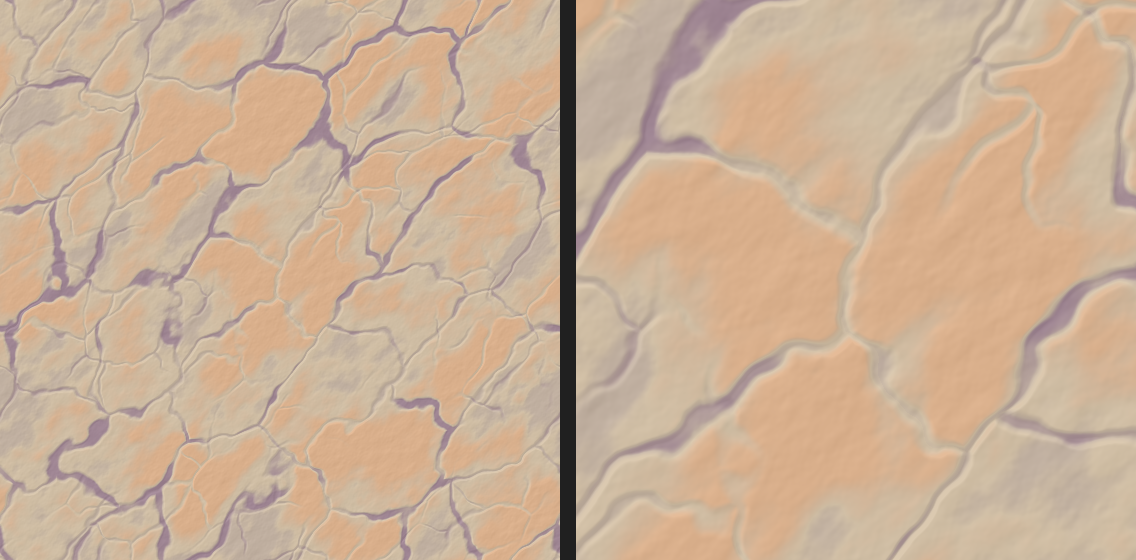
Left, the full canvas; right, a detail of the centre.
A WebGL 1 fragment shader for this texture:

```glsl
precision highp float;

uniform vec2 u_resolution;

const vec3 CREVICE = vec3(0.62, 0.52, 0.575);
const vec3 DUST = vec3(0.75, 0.685, 0.625);
const vec3 SAND = vec3(0.81, 0.74, 0.64);
const vec3 CLAY = vec3(0.82, 0.71, 0.60);
const vec3 OCHRE = vec3(0.85, 0.685, 0.545);
const vec2 TO_LIGHT = vec2(-0.0018, 0.0024);

vec2 hash2(vec2 p, float seed) {
  vec3 h = fract(vec3(p.xyx + seed * 17.0) * vec3(0.1031, 0.1030, 0.0973));
  h += dot(h, h.yzx + 33.33);
  return fract((h.xx + h.yz) * h.zy);
}

// Diagonal lattice: x runs along the grain, y across it.
vec2 toGrain(vec2 uv, vec2 freq) {
  return freq * vec2(uv.x + uv.y, uv.x - uv.y);
}

// Cells one canvas apart share an id, so everything tiles.
vec2 wrapCell(vec2 cell, vec2 freq) {
  cell -= floor((cell.x + 0.5) / freq.x) * freq;
  cell.y = floor(mod(cell.y + 0.5, 2.0 * freq.y));
  return cell;
}

float cornerValue(vec2 cell, vec2 freq, float seed) {
  return hash2(wrapCell(cell, freq), seed).x;
}

float valueNoise(vec2 uv, vec2 freq, float seed) {
  vec2 q = toGrain(uv, freq);
  vec2 cell = floor(q);
  vec2 f = q - cell;
  f = f * f * f * (f * (f * 6.0 - 15.0) + 10.0);
  float low = mix(cornerValue(cell, freq, seed),
                  cornerValue(cell + vec2(1.0, 0.0), freq, seed), f.x);
  float high = mix(cornerValue(cell + vec2(0.0, 1.0), freq, seed),
                   cornerValue(cell + vec2(1.0, 1.0), freq, seed), f.x);
  return mix(low, high, f.y);
}

// Four octaves, centred on zero.
float fbm(vec2 uv, vec2 freq, float seed) {
  float sum = 0.0;
  float amplitude = 0.5;
  for (int i = 0; i < 4; i++) {
    sum += amplitude * (valueNoise(uv, freq, seed + float(i)) - 0.5);
    freq *= 2.0;
    amplitude *= 0.5;
  }
  return sum;
}

vec2 plateCentre(vec2 cell, vec2 freq, float seed) {
  return cell + 0.05 + 0.9 * hash2(wrapCell(cell, freq), seed);
}

// x: canvas distance to the nearest plate border, y: random plate value.
vec2 plates(vec2 uv, vec2 freq, float seed) {
  vec2 q = toGrain(uv, freq);
  vec2 home = floor(q);
  vec2 nearCell = home;
  vec2 nearest = vec2(8.0);
  for (int j = -1; j <= 1; j++) {
    for (int i = -1; i <= 1; i++) {
      vec2 cell = home + vec2(float(i), float(j));
      vec2 r = plateCentre(cell, freq, seed) - q;
      if (dot(r, r) < dot(nearest, nearest)) {
        nearest = r;
        nearCell = cell;
      }
    }
  }
  float border = 1.0;
  for (int j = -2; j <= 2; j++) {
    for (int i = -2; i <= 2; i++) {
      if (i == 0 && j == 0) continue;
      vec2 r = plateCentre(nearCell + vec2(float(i), float(j)), freq, seed) - q;
      vec2 normal = normalize(r - nearest);
      float gap = dot(0.5 * (r + nearest), normal);
      border = min(border, gap / (1.414 * length(normal * freq)));
    }
  }
  return vec2(border, hash2(wrapCell(nearCell, freq), seed + 5.0).x);
}

// x: position on the colour ramp, y: relief height.
vec2 rock(vec2 uv) {
  vec2 bend = vec2(fbm(uv, vec2(5.0, 7.0), 1.0), fbm(uv, vec2(5.0, 7.0), 7.0));
  vec2 p = uv + 0.12 * bend;
  vec2 plate = plates(p, vec2(3.0, 5.0), 2.0);
  vec2 shard = plates(p + 0.03 * bend.yx, vec2(5.0, 9.0), 4.0);

  // Ochre hearts with ragged edges, sandy towards the borders
  float patches = fbm(uv + 0.04 * bend, vec2(4.0, 8.0), 13.0);
  float grit = fbm(uv, vec2(26.0, 44.0), 19.0);
  float heart = patches + 0.16 * grit + 0.12 * (plate.y - 0.5)
    + 0.13 * smoothstep(0.0, 0.045, plate.x) + 0.03 * smoothstep(0.0, 0.015, shard.x);
  float level = 0.5 + 0.5 * smoothstep(-0.01, 0.235, heart);
  level -= 0.25 * smoothstep(-0.10, -0.24, patches + 0.2 * grit);

  // Main cracks swell and pinch; fine ones come and go
  float opening = smoothstep(-0.14, 0.16, fbm(uv, vec2(6.0, 8.0), 23.0));
  float width = mix(0.0008, 0.0062, opening * opening);
  float crack = 1.0 - smoothstep(width * 0.6, width + 0.006, plate.x + 0.003 * grit);
  level = mix(level, 0.0, crack * mix(0.5, 1.0, opening));
  float fissure = smoothstep(-0.06, 0.14, fbm(uv, vec2(4.0, 5.0), 29.0));
  float hairline = fissure * (1.0 - smoothstep(0.0005, 0.005, shard.x));
  level -= 0.5 * level * hairline;

  float relief = 0.5 * grit + 0.5 * patches - 0.42 * crack - 0.3 * hairline;
  return vec2(level, relief);
}

vec3 rockColour(float level) {
  float t = clamp(level, 0.0, 1.0) * 4.0;
  vec3 colour = mix(CREVICE, DUST, clamp(t, 0.0, 1.0));
  colour = mix(colour, SAND, clamp(t - 1.0, 0.0, 1.0));
  colour = mix(colour, CLAY, clamp(t - 2.0, 0.0, 1.0));
  return mix(colour, OCHRE, clamp(t - 3.0, 0.0, 1.0));
}

void main() {
  vec2 uv = gl_FragCoord.xy / u_resolution;
  vec2 here = rock(uv);
  float slope = here.y - rock(uv + TO_LIGHT).y;
  float shade = clamp(0.24 * slope, -0.04, 0.05);
  gl_FragColor = vec4(rockColour(here.x) + shade, 1.0);
}
```
